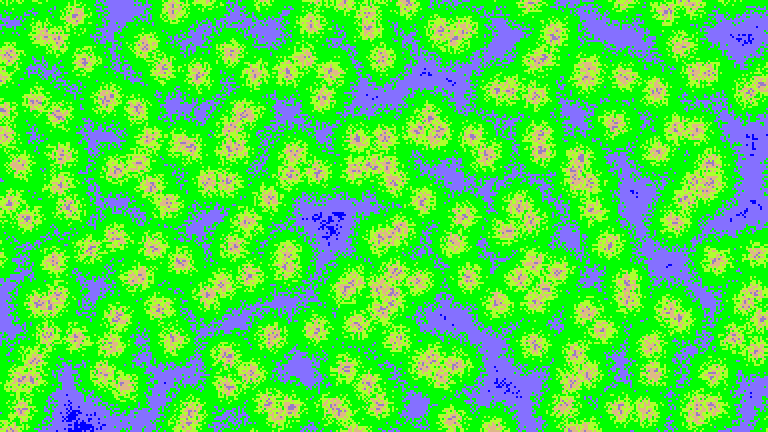
Reproduce this texture procedurally as a Shadertoy shader.

```glsl
// Scattered grainy spots: tan cores in yellow-green and green halos over violet gaps.

#define GRAINS 384.0       // square grains across the canvas width
#define TILE 48.0          // side of a scatter tile, in grains
#define SPOTS 6            // spots per tile
#define HEART_RADIUS 0.3   // band limits, in grains from the nearest spot
#define CORE_RADIUS 3.0
#define RIM_RADIUS 5.9
#define HALO_RADIUS 13.6
#define GAP_RADIUS 24.5
#define GRAIN_JITTER 2.5   // per-grain scatter of the band limits
#define JITTER_GROWTH 0.08 // extra scatter per grain of distance
#define WOBBLE 0.12        // clumpy scatter per grain of distance

const vec3 HEART  = vec3(0.60, 0.48, 0.78);
const vec3 TAN    = vec3(0.87, 0.72, 0.53);
const vec3 LIME   = vec3(0.68, 1.00, 0.18);
const vec3 GREEN  = vec3(0.00, 1.00, 0.00);
const vec3 VIOLET = vec3(0.52, 0.44, 1.00);
const vec3 BLUE   = vec3(0.00, 0.00, 1.00);

float hash(vec2 p) {
    return fract(sin(dot(p, vec2(127.1, 311.7))) * 43758.5453);
}

vec2 hash2(vec2 p) {
    return vec2(hash(p), fract(sin(dot(p, vec2(269.5, 183.3))) * 43758.5453));
}

float valueNoise(vec2 p) {
    vec2 i = floor(p), f = fract(p);
    f = f * f * (3.0 - 2.0 * f);
    float low  = mix(hash(i), hash(i + vec2(1, 0)), f.x);
    float high = mix(hash(i + vec2(0, 1)), hash(i + vec2(1, 1)), f.x);
    return mix(low, high, f.y);
}

// Distance to the nearest randomly scattered spot, in grains
float spotDistance(vec2 p) {
    vec2 home = floor(p / TILE);
    float nearest = 1e9;
    for (int y = -1; y <= 1; y++)
    for (int x = -1; x <= 1; x++) {
        vec2 tile = home + vec2(x, y);
        for (int i = 0; i < SPOTS; i++) {
            vec2 away = (tile + hash2(tile + 17.3 * float(i) + 5.7)) * TILE - p;
            nearest = min(nearest, dot(away, away));
        }
    }
    return sqrt(nearest);
}

// Flat colour of one grain, picked by its jittered distance
vec3 grainColor(vec2 grain) {
    float d = spotDistance(grain + 0.5);
    float speckle = 2.0 * hash(grain + 0.37) - 1.0;
    float clump = 2.0 * valueNoise(grain / vec2(3.0, 2.2) + 41.0) - 1.0;
    d += speckle * (GRAIN_JITTER + JITTER_GROWTH * d) + clump * WOBBLE * d;
    if (d < HEART_RADIUS) return HEART;
    if (d < CORE_RADIUS) return TAN;
    if (d < RIM_RADIUS) return LIME;
    if (d < HALO_RADIUS) return GREEN;
    if (d < GAP_RADIUS) return VIOLET;
    return BLUE;
}

void mainImage(out vec4 fragColor, in vec2 fragCoord) {
    float pixel = GRAINS / iResolution.x;
    vec2 p = fragCoord * pixel;

    // Box filter: weigh the grains around the nearest corner by coverage
    vec2 corner = floor(p + 0.5);
    vec2 cover = clamp((p - corner) / pixel + 0.5, 0.0, 1.0);
    vec3 color = vec3(0.0);
    for (int y = 0; y < 2; y++)
    for (int x = 0; x < 2; x++) {
        vec2 side = vec2(x, y);
        vec2 share = mix(1.0 - cover, cover, side);
        float weight = share.x * share.y;
        if (weight > 0.0) color += weight * grainColor(corner - 1.0 + side);
    }
    fragColor = vec4(color, 1.0);
}
```
